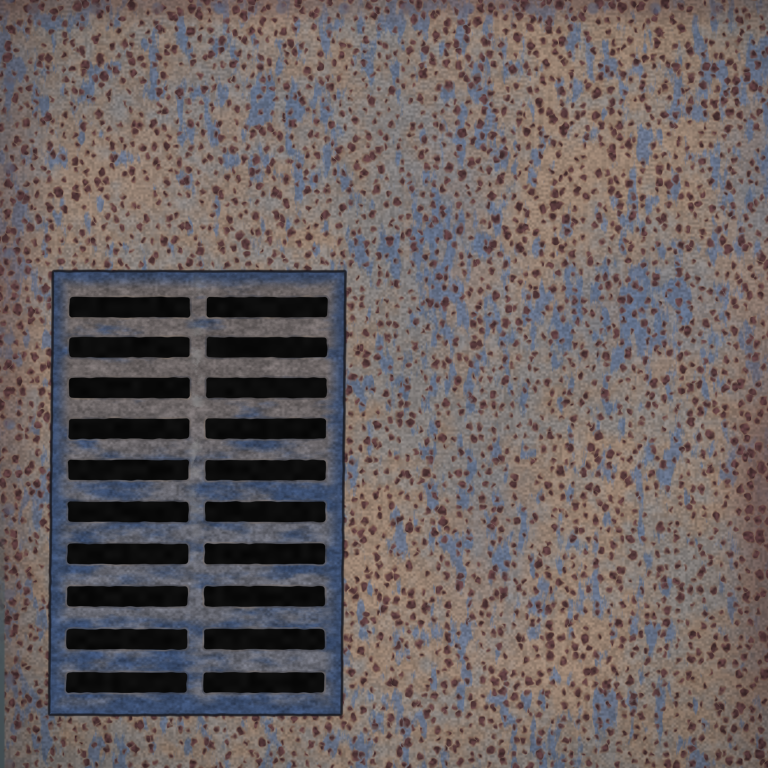
Give the GLSL for this texture, as a Shadertoy shader.

```glsl
// A rusted, pitted steel plate with worn blue paint, edge rivets and a slotted drain grate.
// Value noise tints the plate, a jittered cell grid scatters the rust pits,
// and rounded-box distances cut the grate and its two columns of slots.
const vec3 GREY  = vec3(0.51, 0.49, 0.48);
const vec3 TAN   = vec3(0.55, 0.47, 0.41);
const vec3 BROWN = vec3(0.40, 0.32, 0.31);
const vec3 BLUE  = vec3(0.33, 0.40, 0.52);
const vec3 PIT   = vec3(0.29, 0.19, 0.20);
const vec3 HALO  = vec3(0.47, 0.34, 0.27);
const vec3 GRATE_BLUE = vec3(0.20, 0.28, 0.42);
const vec3 GRATE_GREY = vec3(0.43, 0.43, 0.46);
const vec3 HOLE  = vec3(0.04);
const vec2 GRATE_MID  = vec2(0.2590, 0.358);
const vec2 GRATE_HALF = vec2(0.1905, 0.289);
const vec2 SLOT_HALF  = vec2(0.0785, 0.0132);
const float SLOT_TOP  = 0.600;
const float LEAN      = 0.009;   // sideways drift of the grate per unit of height
const float PIT_CELLS = 66.0;

float hash(vec2 p) { return fract(sin(dot(p, vec2(127.1, 311.7))) * 43758.5453); }

float noise(vec2 p) {
    vec2 i = floor(p), f = fract(p);
    f = f * f * (3.0 - 2.0 * f);
    return mix(mix(hash(i), hash(i + vec2(1, 0)), f.x),
               mix(hash(i + vec2(0, 1)), hash(i + vec2(1, 1)), f.x), f.y);
}

float fbm(vec2 p) {
    float sum = 0.0, amp = 0.5;
    for (int i = 0; i < 5; i++) {
        sum += amp * noise(p);
        p = mat2(1.6, 1.2, -1.2, 1.6) * p + 7.3;
        amp *= 0.5;
    }
    return sum;
}

float roundBox(vec2 p, vec2 halfSize, float r) {
    vec2 q = abs(p) - halfSize + r;
    return length(max(q, 0.0)) + min(max(q.x, q.y), 0.0) - r;
}

float blob(vec2 p, vec2 c, vec2 size) {
    vec2 d = (p - c) / size;
    return exp(-dot(d, d));
}

// Signed distance to the nearest rust pit, in canvas units.
float pitDistance(vec2 p, float growth) {
    vec2 g = p * PIT_CELLS + 0.3 * vec2(noise(p * 200.0), noise(p * 200.0 + 31.0));
    float d = 9.0;
    for (int k = 0; k < 9; k++) {
        vec2 c = floor(g) + vec2(k % 3 - 1, k / 3 - 1);
        float size = hash(c + 19.7);
        vec2 mid = c + 0.1 + 0.8 * vec2(hash(c), hash(c + 53.1));
        float r = hash(c + 87.3) < 0.12 ? -1.0 : mix(0.15, 0.36, size * size) + growth;
        d = min(d, length((g - mid) * vec2(1.12, 0.88)) - r);
    }
    return d / PIT_CELLS;
}

vec3 plate(vec2 p, float px) {
    float cloud = fbm(p * 8.0);
    vec3 col = mix(GREY, TAN, smoothstep(0.3, 0.6, 0.5 * cloud + 0.5 * fbm(p * 45.0)));

    // Worn paint: a broad tint and small vertical flakes in a few areas.
    float paint = blob(p, vec2(0.59, 0.70), vec2(0.06, 0.16))
                + blob(p, vec2(0.84, 0.59), vec2(0.13, 0.07))
                + 1.2 * blob(p, vec2(1.0, 0.80), vec2(0.06, 0.13))
                + 0.7 * blob(p, vec2(0.64, 0.30), vec2(0.06, 0.14))
                + 0.8 * blob(p, vec2(0.02, 0.82), vec2(0.04, 0.20))
                + 0.4 * blob(p, vec2(0.30, 0.85), vec2(0.25, 0.14));
    paint = min(paint, 1.2);
    float flake = fbm(p * vec2(85.0, 34.0) + 4.0) + 0.14 * paint + 0.3 * (fbm(p * 13.0 + 9.0) - 0.5);
    col = mix(col, BLUE, 0.75 * smoothstep(0.54, 0.70, flake));
    col = mix(col, BLUE, 0.25 * paint);

    // Deeper rust along the borders.
    float rust = blob(p, vec2(1.0, 0.30), vec2(0.045, 0.25))
               + 0.7 * blob(p, vec2(0.0, 0.45), vec2(0.04, 0.5))
               + 0.6 * smoothstep(0.96, 1.0, p.y);
    col = mix(col, BROWN, clamp(rust * (0.4 + cloud), 0.0, 0.85));
    col *= 1.0 + 0.26 * (noise(p * 330.0) - 0.5) + 0.2 * (cloud - 0.48);

    float d = pitDistance(p, 0.09 * rust + 0.1 * (cloud - 0.5));
    col = mix(col, HALO, 0.5 * (1.0 - smoothstep(0.0, 0.003, d)));
    vec3 pit = PIT * (0.7 + 0.7 * noise(p * 270.0 + 9.0));
    col = mix(col, pit, 0.95 * (1.0 - smoothstep(-0.0008 - px, 0.0005 + px, d)));

    // Rivets repeat along the top and left borders.
    vec2 topCell = vec2(mod(p.x - 0.0025, 0.081) - 0.0405, p.y - 0.989);
    vec2 leftCell = vec2(p.x - 0.012, mod(p.y - 0.0595, 0.111) - 0.0555);
    float rivet = min(length(topCell), length(leftCell)) - 0.007;
    vec3 head = mix(BROWN, BLUE, noise(p * 70.0));
    col = mix(col, head, 0.6 * (1.0 - smoothstep(-0.002, 0.003, rivet)));
    float strip = (1.0 - smoothstep(0.004, 0.008, p.x)) * (1.0 - smoothstep(0.1, 0.4, p.y));
    col = mix(col, vec3(0.31, 0.36, 0.38), strip);
    return col * (1.04 - 0.22 * smoothstep(0.4, 0.8, length(p - vec2(0.52, 0.54))));
}

vec3 grate(vec2 p, float edge, float px) {
    float slot = 1.0;
    for (float k = 0.0; k < 10.0; k++) {
        float y = SLOT_TOP - 0.0520 * k - 0.000256 * k * k;
        slot = min(slot, roundBox(vec2(abs(p.x - 0.2585) - 0.0893, p.y - y), SLOT_HALF, 0.004));
    }
    slot += 0.0014 * (noise(p * 110.0) - 0.5);
    float upper = smoothstep(0.30, 0.50, p.y);
    float worn = smoothstep(0.25, 0.60, fbm(p * vec2(18.0, 50.0)) + 0.16 * upper - 0.04);
    worn *= smoothstep(0.002, 0.026, -edge);
    vec3 col = mix(GRATE_BLUE, mix(GRATE_GREY, TAN * 0.85, 0.55 * upper), 0.12 + 0.8 * worn);
    col *= 0.72 + 0.5 * fbm(p * vec2(80.0, 150.0)) + 0.25 * (noise(p * 300.0) - 0.5);
    float spine = blob(p, vec2(0.257, 0.47), vec2(0.008, 0.15));
    col = mix(col, vec3(0.58), 0.6 * spine * smoothstep(0.40, 0.62, fbm(p * 65.0)));
    vec3 rim = mix(vec3(0.15, 0.17, 0.22), vec3(0.52, 0.46, 0.41), noise(p * 60.0));
    col = mix(col, rim, 0.5 * (1.0 - smoothstep(0.0, 0.0025, abs(slot - 0.001))));
    return mix(col, HOLE * (0.5 + noise(p * 90.0)), 1.0 - smoothstep(-px, px, slot));
}

void mainImage(out vec4 fragColor, in vec2 fragCoord) {
    vec2 uv = fragCoord / iResolution.xy;
    float px = 0.8 / iResolution.y;
    vec2 g = uv - vec2(LEAN * (uv.y - SLOT_TOP), 0.0);
    float edge = roundBox(g - GRATE_MID, GRATE_HALF, 0.002) + 0.001 * (noise(uv * 90.0) - 0.5);
    vec3 col = mix(plate(uv, px), grate(g, edge, px), 1.0 - smoothstep(-px, px, edge));
    col = mix(col, vec3(0.08, 0.08, 0.10), 0.8 * (1.0 - smoothstep(0.0004, 0.0018 + px, abs(edge))));
    fragColor = vec4(clamp(col, 0.0, 1.0), 1.0);
}
```
